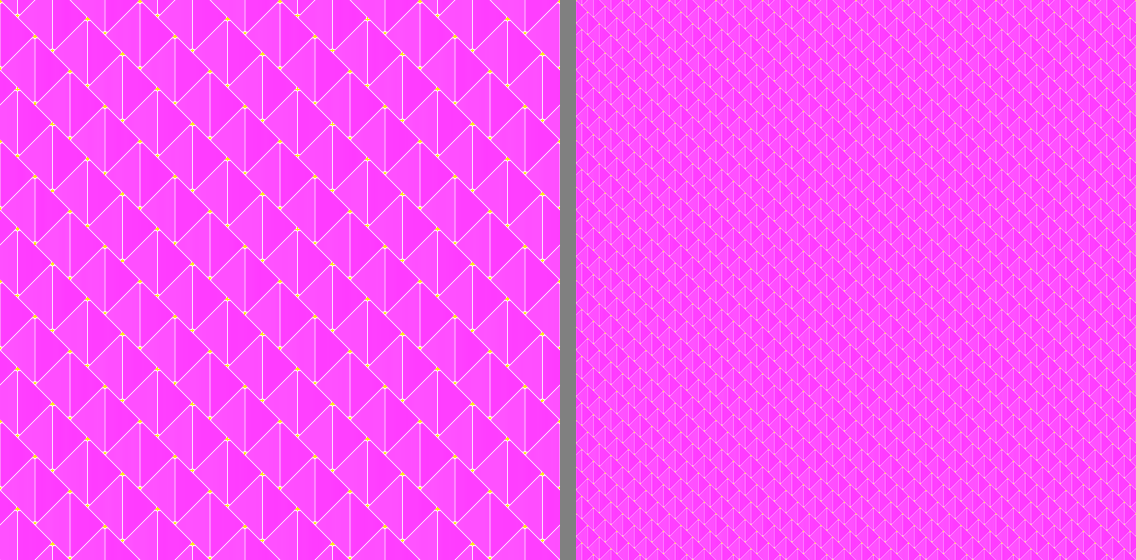
Left: one tile. Right: repeated 3 by 3.
Reproduce this pattern procedurally as a three.js fragment shader.

```glsl
// Magenta squares in slanted brick rows, each folded down its middle, with pale seams and yellow corner stars.
varying vec2 vUv;

float hash(vec2 p) {
  vec3 q = fract(vec3(p.xyx) * 0.1031);
  q += dot(q, q.yzx + 33.33);
  return fract((q.x + q.y) * q.z);
}

// Smooth noise along one axis, different for each seed
float streaks(float x, vec2 seed) {
  float cell = floor(x);
  return mix(hash(seed + cell), hash(seed + cell + 1.0), smoothstep(0.0, 1.0, x - cell));
}

float segmentDistance(vec2 p, vec2 a, vec2 b) {
  vec2 ab = b - a;
  return length(p - a - ab * clamp(dot(p - a, ab) / dot(ab, ab), 0.0, 1.0));
}

// Right triangle with its long side on x = 0, its tip at (1, 0) and rounded corners
float roundedTriangle(vec2 p, float r) {
  p.y = abs(p.y);
  vec2 tip = vec2(1.0 - r * sqrt(2.0), 0.0);
  vec2 corner = vec2(r, tip.x - r);
  float inside = max(r - p.x, (p.x + p.y - tip.x) / sqrt(2.0));
  float outside = min(segmentDistance(p, corner, tip),
                      segmentDistance(p, corner, vec2(r, 0.0)));
  return (inside < 0.0 ? inside : outside) - r;
}

void main() {
  vec2 p = vec2(vUv.x, 1.0 - vUv.y) * 16.0;
  float pixel = fwidth(vUv.x) * 16.0;

  // Diagonal rows, each shifted by half a square
  float across = (p.y - p.x) * 0.5;
  float row = floor(across);
  float along = (p.x + p.y) * 0.5 - row * 0.5;
  float column = floor(along);
  vec2 cell = vec2(along - column, across - row);
  vec2 local = vec2(cell.x - cell.y, cell.x + cell.y - 1.0);

  // Centre of the square, wrapped over the canvas
  vec2 id = mod(vec2(column - row * 0.5, column + 1.0 + row * 1.5), 16.0);

  // Lighter left half, darker right half, faint upright streaks
  float shade = mix(0.305, 0.245, smoothstep(-pixel, pixel, local.x));
  shade -= 0.015 * local.x;
  shade += 0.014 * (streaks(local.x * 5.0 + 8.0, id * 2.0) - 0.5);
  shade += 0.012 * (hash(id * 2.0 + 71.0) - 0.5);
  vec3 color = vec3(1.0, shade, 1.0);

  // Seams and the stars left open between rounded corners
  float d = roundedTriangle(vec2(abs(local.x), local.y), 0.06);
  float halfLine = 0.01;
  color = mix(color, vec3(1.0, 0.96, 1.0), clamp((d + halfLine) / pixel + 0.5, 0.0, 1.0));
  color = mix(color, vec3(1.0, 0.92, 0.06), smoothstep(0.0, pixel, d - halfLine * 0.5));

  gl_FragColor = vec4(color, 1.0);
}
```
